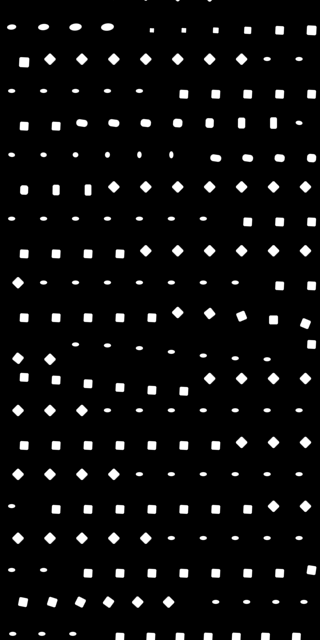
Reproduce this pattern procedurally as a WebGL 2 fragment shader.

```glsl
#version 300 es
precision highp float;
// Ten by twenty grid of white diamonds, ellipses and squares in runs of seven, with some runs easing in size, aspect or place.

uniform vec2 u_resolution;
out vec4 fragColor;

const float PI = 3.14159265;
const float COLUMNS = 10.02;
const int COLUMN_COUNT = 10;
const int RUN = 7;
const int KINDS = 3;
const int DIAMOND = 0;
const int ELLIPSE = 1;
const int FIRST_INDEX = 10;   // marks hidden above the top edge
const float SOFTNESS = 0.026;
const vec3 BACKGROUND = vec3(0.0);
const vec3 INK = vec3(1.0);

vec2 rotate(vec2 p, float angle) {
  float c = cos(angle), s = sin(angle);
  return vec2(c * p.x + s * p.y, c * p.y - s * p.x);
}

float roundedBox(vec2 p, vec2 halfSize, float radius) {
  vec2 d = abs(p) - halfSize + radius;
  return length(max(d, 0.0)) + min(max(d.x, d.y), 0.0) - radius;
}

float ellipse(vec2 p, vec2 radii) {
  float k = length(p / radii);
  return k * (k - 1.0) / max(length(p / (radii * radii)), 0.001);
}

// Cosine ease over the marks of one run
float easeInRun(int index) {
  return 0.5 - 0.5 * cos(PI * float(index % RUN) / float(RUN - 1));
}

// Signed distance to the mark of one cell, y pointing down
float markDistance(vec2 p, int column, int row) {
  int index = row * COLUMN_COUNT + column + FIRST_INDEX;
  int kind = (index / RUN) % KINDS;
  int stage = index / (RUN * KINDS);
  float t = easeInRun(index);

  // Resting form of each kind
  vec2 center = vec2(0.757, 0.95);
  float size = 0.136, scale = 1.0, aspect = 1.0, angle = 0.05, roundness = 0.36;
  float fullSize = 0.157;
  if (kind == DIAMOND) {
    center = vec2(0.565, 0.853);
    size = 0.14;
    angle = PI / 4.0;
  } else if (kind == ELLIPSE) {
    center = vec2(0.365, 0.847);
    size = 0.084;
    fullSize = 0.152;
    aspect = 1.75;
    angle = 0.0;
  }

  // Stages that vary one property along each run
  if (stage == 0) {
    size = fullSize;
    scale = mix(0.42, 1.0, t);
    if (kind == ELLIPSE) angle = -0.1;
  } else if (stage == 2) {
    aspect = mix(1.6, 0.6, t);
    angle = 0.15 * (1.0 - t);
    roundness = mix(0.95, 0.55, t);
  } else if (stage == 5) {
    center.y = mix(0.785, 1.25, t);
    if (kind == DIAMOND) angle += t * PI / 2.0;
  } else if (stage == 9) {
    center.x = mix(0.755, 0.28, t);
    if (kind == DIAMOND) angle = mix(0.15, PI / 4.0, t);
  }

  vec2 halfSize = size * scale * vec2(sqrt(aspect), inversesqrt(aspect));
  vec2 q = rotate(p - center, angle);
  if (kind == ELLIPSE) return ellipse(q, halfSize);
  return roundedBox(q, halfSize, roundness * min(halfSize.x, halfSize.y));
}

void main() {
  // Grid space, counted from the upper left
  vec2 fromTop = vec2(gl_FragCoord.x, u_resolution.y - gl_FragCoord.y);
  vec2 grid = fromTop * COLUMNS / u_resolution.x;
  vec2 cell = floor(grid);

  // Marks may hang below their own cell, so test the row above too
  float nearest = 1.0;
  for (int above = 0; above < 2; above++) {
    vec2 origin = cell - vec2(0.0, float(above));
    nearest = min(nearest, markDistance(grid - origin, int(origin.x), int(origin.y)));
  }

  float coverage = 1.0 - smoothstep(-SOFTNESS, SOFTNESS, nearest);
  fragColor = vec4(mix(BACKGROUND, INK, coverage), 1.0);
}
```
